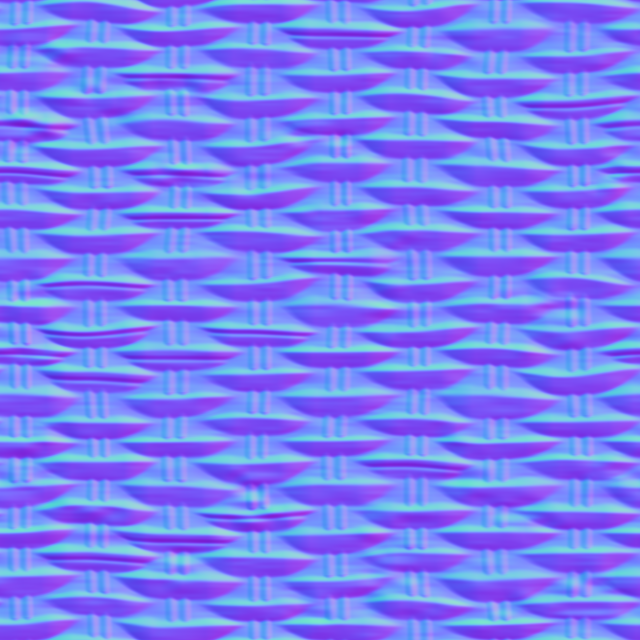
Reproduce this texture map procedurally as a WebGL 1 fragment shader.

```glsl
precision highp float;
uniform vec2 u_resolution;

#define STAKES 8.0
#define ROWS 28.0
#define SHIFT vec2(-0.22, 0.07)
#define WOBBLE vec2(0.12, 0.5)
#define SINK 0.48
#define BASE_SLOPE 0.23
#define ROD_HEIGHT 0.06
#define ROD_WIDTH 0.17
#define FIBRE 0.014
#define WEAR 0.24
#define SOFTNESS 0.0024

const float TAU = 6.2831853;

float hash(vec2 p) {
  return fract(sin(dot(p, vec2(127.1, 311.7))) * 43758.5453);
}

// Value noise that wraps after "period" cells
float noise(vec2 uv, vec2 period) {
  vec2 p = uv * period;
  vec2 i = floor(p);
  vec2 f = fract(p);
  f = f * f * (3.0 - 2.0 * f);
  vec2 a = mod(i, period);
  vec2 b = mod(i + 1.0, period);
  return mix(mix(hash(a), hash(vec2(b.x, a.y)), f.x),
             mix(hash(vec2(a.x, b.y)), hash(b), f.x), f.y);
}

float smoothMax(float a, float b, float k) {
  float blend = max(k - abs(a - b), 0.0) / k;
  return max(a, b) + blend * blend * k * 0.25;
}

// Strand with a long lower face and a steep upper edge;
// t is the distance above its centre line
float strandHeight(float x, float t, float row) {
  // It passes in front of every second stake
  float along = (x - mod(row, 2.0)) * 0.5;
  float span = floor(along + 0.5);
  float reach = abs(along - span) * 2.0;
  vec2 id = vec2(mod(span, STAKES * 0.5), row);
  float chance = hash(id + 17.3);

  float a = t + 0.6;
  float lower = 0.68 * a - 0.19 * a * a - 0.04;
  float upper = 0.67 - 0.95 * t;
  float h = -smoothMax(-lower, -upper, 0.1);
  h -= SINK * smoothstep(0.22 + 0.15 * chance, 1.0, reach);
  h -= 0.06 * hash(id + 5.1);

  // Some strands are split lengthwise
  float split = (t + 0.12 - 0.2 * hash(id + 9.7)) / 0.1;
  return h - 0.08 * step(0.87, chance) * exp(-split * split);
}

// Height of the weave, measured in row heights
float weaveHeight(vec2 uv) {
  vec2 drift = vec2(noise(uv, vec2(8.0, 7.0)),
                    noise(uv + 0.37, vec2(8.0, 14.0))) - 0.5;
  vec2 p = uv * vec2(STAKES, ROWS) + SHIFT + WOBBLE * drift;
  float row = floor(p.y);
  float t = fract(p.y) - 0.5;

  // Hidden layer sloping up to the strand below it
  float front = cos(0.5 * TAU * (p.x - mod(row, 2.0)));
  float base = 0.05 + BASE_SLOPE * t * front;
  base += 0.035 * (1.0 - front * front) * sin(TAU * (t - 0.07));

  // Paired upright rods
  float side = min(abs(fract(p.x + 0.5) - 0.5), ROD_WIDTH);
  base += ROD_HEIGHT * (0.5 - 0.5 * cos(TAU * side / ROD_WIDTH));

  float h = base;
  for (int i = -1; i <= 1; i++) {
    float j = float(i);
    h = smoothMax(h, strandHeight(p.x, t - j, mod(row + j, ROWS)), 0.06);
  }

  // Fibres along the strands and lumpy worn patches
  float patchy = smoothstep(0.55, 0.9, noise(uv + 0.61, vec2(9.0, 15.0)));
  float lumps = noise(uv, vec2(28.0, 60.0)) - 0.5;
  h += lumps * mix(0.05, WEAR, patchy);
  h += FIBRE * (noise(uv, vec2(24.0, 180.0)) - 0.5);
  return h;
}

void main() {
  vec2 uv = gl_FragCoord.xy / u_resolution;
  vec2 e = vec2(SOFTNESS, 0.0);
  vec2 slope = vec2(weaveHeight(uv + e.xy) - weaveHeight(uv - e.xy),
                    weaveHeight(uv + e.yx) - weaveHeight(uv - e.yx));
  slope /= 2.0 * SOFTNESS * ROWS;

  // Surface normal packed into colour
  vec3 normal = normalize(vec3(-slope - vec2(0.05, 0.0), 1.0));
  gl_FragColor = vec4(normal * 0.5 + 0.5, 1.0);
}
```
